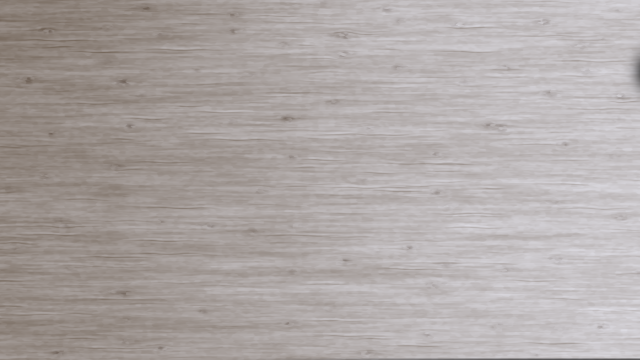
Give the GLSL for this texture, as a Shadertoy shader.

```glsl
// Pale bamboo board: fine horizontal grain, small knots and cool light from the right.

const vec3 WARM_SHADE = vec3(0.54, 0.496, 0.463);
const vec3 COOL_LIGHT = vec3(0.81, 0.799, 0.816);
const vec3 KNOT_TINT = vec3(0.90, 0.98, 1.05);  // how strongly a knot darkens each channel

// Cell sizes, in canvas heights
const vec2 BAND_CELL = vec2(0.90, 0.024);
const vec2 STREAK_CELL = vec2(0.26, 0.0115);
const vec2 FIBRE_CELL = vec2(0.085, 0.0056);
const vec2 FLECK_CELL = vec2(0.015, 0.0060);
const vec2 CRACK_CELL = vec2(0.17, 0.020);
const vec2 KNOT_CELL = vec2(0.18, 0.072);
const vec2 KNOT_GRAIN = vec2(0.011, 0.0055);

const float BAND_DEPTH = 0.021;
const float STREAK_DEPTH = 0.025;
const float FIBRE_DEPTH = 0.031;
const float FLECK_DEPTH = 0.020;
const float CRACK_DEPTH = 0.088;
const float KNOT_DEPTH = 0.105;
const float KNOT_SHARE = 0.65;

vec3 hash3(vec2 cell) {
    vec3 p = fract(cell.xyx * vec3(0.1031, 0.1030, 0.0973));
    p += dot(p, p.yxz + 33.33);
    return fract((p.xxy + p.yzz) * p.zyx);
}

// Smooth cellular noise: random tones blended around scattered points, -1 to 1
float cellTone(vec2 p, float seed) {
    vec2 base = floor(p);
    float sum = 0.0, total = 0.0;
    for (int j = -1; j <= 1; j++)
    for (int i = -1; i <= 1; i++) {
        vec2 cell = base + vec2(i, j);
        vec3 h = hash3(cell + seed);
        vec2 d = p - cell - h.xy;
        float weight = exp(-6.0 * dot(d, d));
        sum += weight * (2.0 * h.z - 1.0);
        total += weight;
    }
    return sum / total;
}

// Thin dark lines that taper away, each with a faint light ridge above
float cracks(vec2 p) {
    vec2 base = floor(p);
    float shade = 0.0;
    for (int j = -1; j <= 1; j++)
    for (int i = -1; i <= 1; i++) {
        vec2 cell = base + vec2(i, j);
        vec3 h = hash3(cell + 71.0);
        vec2 d = p - cell - h.xy;
        d.y += (h.z - 0.7) * 0.35 * d.x + 0.05 * sin(9.0 * d.x + 40.0 * h.z);
        float taper = smoothstep(0.95, 0.2, abs(d.x) / (0.25 + 0.75 * h.x));
        float line = exp(-pow(d.y / 0.088, 2.0));
        float ridge = exp(-pow((d.y - 0.25) / 0.13, 2.0));
        shade += taper * h.z * h.z * h.z * (line - 0.5 * ridge);
    }
    return shade;
}

// Knots: x is darkness, y is how far the grain bends around them
vec2 knots(vec2 p) {
    vec2 base = floor(p / KNOT_CELL);
    vec2 result = vec2(0.0);
    for (int j = -1; j <= 1; j++)
    for (int i = -1; i <= 1; i++) {
        vec2 cell = base + vec2(i, j);
        vec3 h = hash3(cell + 19.0);
        vec3 look = hash3(cell + 137.0);
        vec2 d = p - (cell + h.xy) * KNOT_CELL;
        float present = step(h.z, KNOT_SHARE) * (0.3 + 0.7 * look.x);
        float size = mix(0.008, 0.014, look.y);
        vec2 core = d / (size * vec2(1.2, 0.75));
        vec2 tail = (d - size * vec2(3.0 * look.z - 1.5, 0.3)) / (size * vec2(3.0, 0.6));
        result.x += present * (0.70 * exp(-dot(core, core)) + 0.40 * exp(-dot(tail, tail)));
        result.y += present * d.y * exp(-dot(d, d * vec2(1500.0, 4500.0)));
    }
    return result;
}

// Slow change of light over the board
float boardLight(vec2 uv) {
    float light = mix(0.565, 0.778, smoothstep(-0.15, 1.05, uv.x));
    vec2 glow = (uv - vec2(0.57, 1.04)) / vec2(0.20, 0.20);
    light += 0.06 * exp(-dot(glow, glow));
    light += 0.025 * uv.x * (1.0 - uv.y);
    return light - 0.025 * (1.0 - uv.x) * smoothstep(0.5, 1.0, uv.y);
}

void mainImage(out vec4 fragColor, in vec2 fragCoord) {
    vec2 uv = fragCoord / iResolution.xy;
    vec2 p = fragCoord / iResolution.y;

    // Nearly straight grain that parts around the knots
    vec2 knot = knots(p);
    vec2 g = p;
    g.y += 0.0010 * sin(5.0 * p.x + 23.0 * p.y) + 0.0005 * sin(31.0 * p.x - 61.0 * p.y);
    g.y -= 0.6 * knot.y;

    float tone = boardLight(uv);
    tone += BAND_DEPTH * cellTone(g / BAND_CELL, 3.0);
    tone += STREAK_DEPTH * cellTone(g / STREAK_CELL, 211.0);
    tone += FIBRE_DEPTH * cellTone(g / FIBRE_CELL, 457.0);
    tone += FLECK_DEPTH * cellTone(g / FLECK_CELL, 631.0);
    tone -= CRACK_DEPTH * cracks(g / CRACK_CELL);

    float warmth = (tone - WARM_SHADE.r) / (COOL_LIGHT.r - WARM_SHADE.r);
    vec3 color = mix(WARM_SHADE, COOL_LIGHT, warmth);
    float mottle = 0.90 + 1.2 * cellTone(p / KNOT_GRAIN, 809.0);
    color -= KNOT_DEPTH * knot.x * mottle * KNOT_TINT;

    // Blurred dark object at the right edge, shadow line along the lower edge
    vec2 spot = (uv - vec2(1.01, 0.80)) / vec2(0.018, 0.050);
    color *= 1.0 - 0.70 * exp(-dot(spot, spot));
    float rim = smoothstep(0.007, 0.001, uv.y) * smoothstep(0.3, 0.9, uv.x);
    color *= 1.0 - 0.55 * rim;

    fragColor = vec4(clamp(color, 0.0, 1.0), 1.0);
}
```
